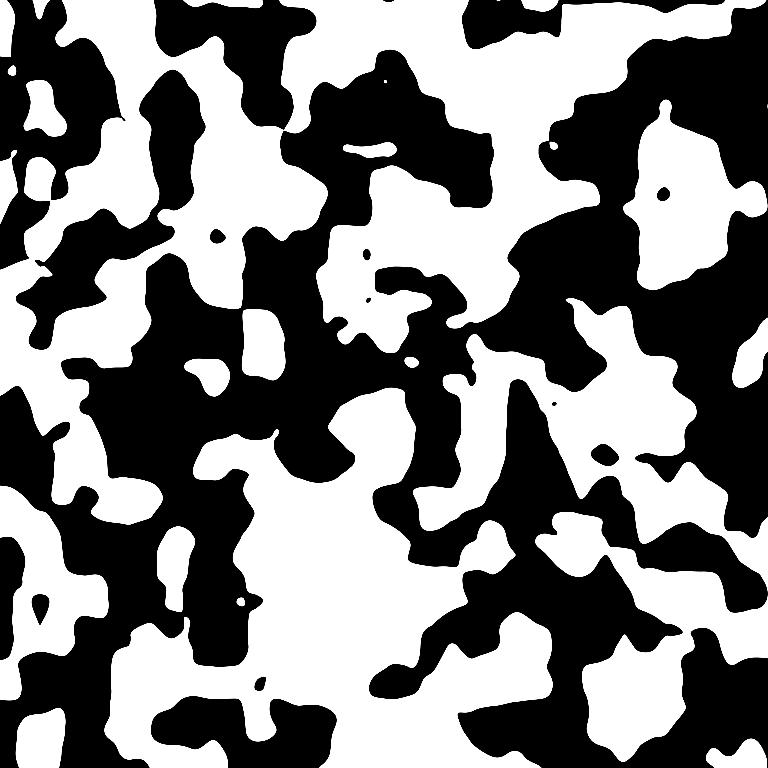
A three.js fragment shader for this texture:

```glsl
// Irregular black and white blotches cut from two layers of value noise.
varying vec2 vUv;

#define CELLS 17.5         // coarse lattice cells across the canvas
#define DETAIL_SCALE 2.03  // fine lattice relative to the coarse one
#define DETAIL_WEIGHT 0.40 // strength of the fine layer
#define THRESHOLD 0.493    // noise level where ink turns to paper
#define EDGE_WIDTH 0.0006  // edge softness in canvas units
#define SEED vec2(37.0, 11.0)
#define INK vec3(0.0)
#define PAPER vec3(1.0)

float hash(vec2 cell) {
  vec3 p = fract(vec3(cell.xyx) * 0.1031);
  p += dot(p, p.yzx + 33.33);
  return fract((p.x + p.y) * p.z);
}

// Random lattice values, smoothly interpolated
float valueNoise(vec2 p) {
  vec2 cell = floor(p);
  vec2 f = fract(p);
  vec2 blend = f * f * (3.0 - 2.0 * f);
  float bottom = mix(hash(cell), hash(cell + vec2(1.0, 0.0)), blend.x);
  float top = mix(hash(cell + vec2(0.0, 1.0)), hash(cell + 1.0), blend.x);
  return mix(bottom, top, blend.y);
}

// Coarse blotches with a finer layer that roughens their outlines
float blotchField(vec2 uv) {
  vec2 p = uv * CELLS + SEED;
  float coarse = valueNoise(p);
  float fine = valueNoise(p * DETAIL_SCALE + SEED.yx);
  return (coarse + DETAIL_WEIGHT * fine) / (1.0 + DETAIL_WEIGHT);
}

void main() {
  float field = blotchField(vUv);

  // Dividing by the slope turns the level into a distance to the outline
  vec2 offset = vec2(0.001, 0.0);
  vec2 slope = vec2(blotchField(vUv + offset.xy) - blotchField(vUv - offset.xy),
                    blotchField(vUv + offset.yx) - blotchField(vUv - offset.yx))
               / (2.0 * offset.x);
  float outline = (field - THRESHOLD) / max(length(slope), 0.001);

  float paper = smoothstep(-0.5 * EDGE_WIDTH, 0.5 * EDGE_WIDTH, outline);
  gl_FragColor = vec4(mix(INK, PAPER, paper), 1.0);
}
```
